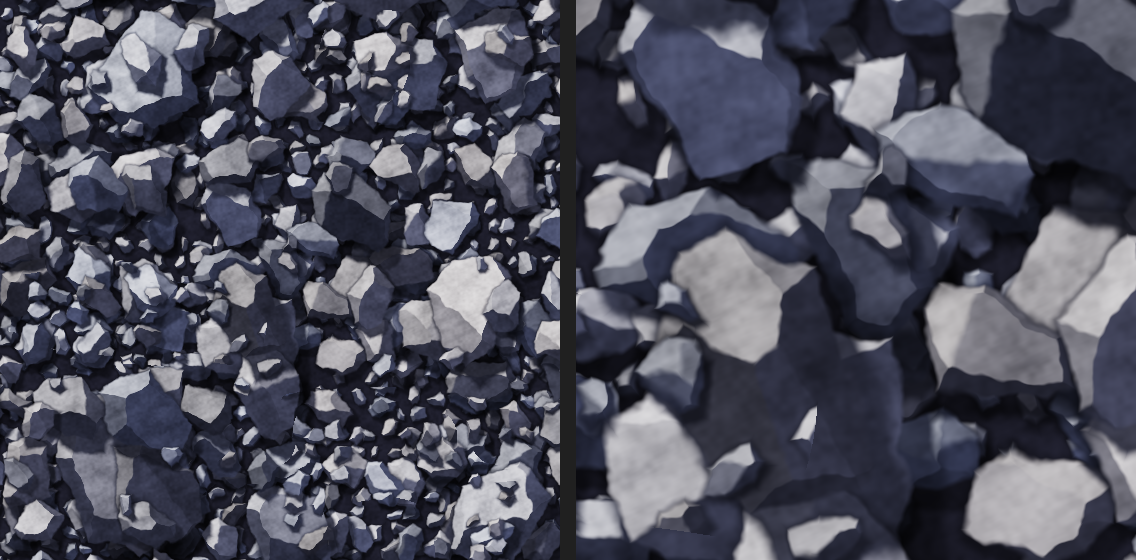
Left: the whole. Right: its middle third, enlarged.
This texture is drawn by a WebGL 1 fragment shader. Its source:

```glsl
precision highp float;
// Sunlit heap of broken grey-blue stones, from fine rubble to large blocks.
// Each stone is a convex polygon with flat facets; scattered layers are painted
// over one another, and every stone shades what lies below and to its right.
uniform vec2 u_resolution;

const vec3 SUN_DIR = vec3(-0.45, 0.65, 0.61);

vec2 hash2(vec2 p) {
  vec3 q = fract(p.xyx * vec3(0.1031, 0.1030, 0.0973));
  q += dot(q, q.yzx + 33.33);
  return fract((q.xx + q.yz) * q.zy);
}

float noise(vec2 p) {
  vec2 i = floor(p), f = fract(p);
  f = f * f * (3.0 - 2.0 * f);
  return mix(mix(hash2(i).x, hash2(i + vec2(1, 0)).x, f.x),
             mix(hash2(i + vec2(0, 1)).x, hash2(i + vec2(1, 1)).x, f.x), f.y);
}

float fbm(vec2 p) {
  float sum = 0.0, amp = 0.5;
  for (int i = 0; i < 4; i++) {
    sum += amp * noise(p);
    p = mat2(1.6, 1.2, -1.2, 1.6) * p + 7.3;
    amp *= 0.5;
  }
  return sum / 0.9375;
}

// Sunlight received by a facet
float sunOn(vec3 normal) {
  return smoothstep(0.33, 0.96, dot(normalize(normal), SUN_DIR));
}

// Paints one layer of stones into the separate sky and sun light terms
void stones(vec2 p, float scale, float density, float seed, inout vec3 sky, inout vec3 sun) {
  p = p * scale + seed;
  float soft = 0.0022 * scale;
  for (int y = -1; y <= 1; y++)
  for (int x = -1; x <= 1; x++) {
    vec2 cell = floor(p) + vec2(x, y);
    vec2 pick = hash2(cell + 3.7);
    if (pick.x > density) continue;
    vec2 q = p - cell - 0.5 - 0.5 * (hash2(cell + 11.3) - 0.5);
    vec2 look = hash2(cell + 23.9);
    float radius = mix(0.3, 0.6, pick.y);
    float turn = 6.2832 * look.x;
    vec2 axis = vec2(cos(turn), sin(turn));
    vec2 shadowShift = vec2(0.5, -0.8) * radius * mix(0.25, 0.55, look.y);

    // Tilted top face
    vec2 tilt = 1.5 * (hash2(cell + 41.1) - 0.5);
    float height = radius * mix(0.25, 0.6, look.y) + dot(q, tilt);
    float lit = sunOn(vec3(-tilt, 1.0));
    float upward = 1.0;

    // Side faces cut the outline, the facets and the shadow
    float body = -9.0, shadow = -9.0;
    for (int i = 0; i < 7; i++) {
      vec2 r = hash2(cell + 57.0 + 9.7 * float(i));
      float a = turn + 0.8976 * (float(i) + 0.7 * (r.x - 0.5));
      vec2 n = vec2(cos(a), sin(a));
      float reach = radius * mix(0.55, 1.0, abs(dot(n, axis))) * mix(0.8, 1.0, r.y);
      float d = dot(q, n) - reach;
      body = max(body, d);
      shadow = max(shadow, d - max(0.0, dot(n, shadowShift)));
      float steep = mix(0.55, 3.0, fract(r.x * 7.0 + r.y));
      float side = -d * steep;
      float wins = smoothstep(-soft, soft, height - side);
      lit = mix(lit, sunOn(vec3(n * steep, 1.0)), wins);
      upward = mix(upward, 0.78 + 0.15 * n.y, wins);
      height = min(height, side);
    }

    // Fade out before the reach of the neighbour search ends
    vec2 away = abs(p - cell - 0.5);
    float inside = 1.0 - smoothstep(1.36, 1.49, max(away.x, away.y));
    float shade = inside * (1.0 - smoothstep(-soft, 2.0 * soft + 0.02, shadow));
    sun *= 1.0 - 0.96 * shade;
    sky *= 1.0 - 0.42 * shade;

    float cover = 1.0 - smoothstep(-soft, soft, body);
    float albedo = mix(0.6, 1.15, hash2(cell + 77.7).x);
    vec3 tint = mix(vec3(0.96, 0.99, 1.05), vec3(1.05, 0.99, 0.93), hash2(cell + 91.3).y);
    sky = mix(sky, vec3(0.158, 0.172, 0.255) * albedo * upward * tint, cover);
    sun = mix(sun, vec3(0.73, 0.73, 0.72) * albedo * lit * tint, cover);
  }
}

void main() {
  vec2 p = gl_FragCoord.xy / u_resolution.y;

  // Chipped outlines
  vec2 chips = vec2(fbm(p * 32.0), fbm(p * 32.0 + 51.7)) - 0.5;
  vec2 w = p + 0.017 * chips;

  vec3 sky = vec3(0.06, 0.06, 0.09);
  vec3 sun = vec3(0.0);
  stones(w, 29.0, 0.75, 13.0, sky, sun);
  stones(w, 16.0, 0.7, 37.0, sky, sun);
  stones(w, 9.0, 0.72, 59.0, sky, sun);
  stones(w, 3.3, 0.4, 83.0, sky, sun);
  stones(w, 5.2, 0.7, 107.0, sky, sun);
  stones(w, 9.5, 0.32, 131.0, sky, sun);

  // Loose fragments gather in patches
  float patches = smoothstep(0.5, 0.75, noise(p * 4.5 + 19.0));
  stones(w, 24.0, 0.04 + 0.5 * patches, 157.0, sky, sun);

  // Weathered surface: blotches, layered streaks and fine grit
  float blotch = fbm(p * 38.0 + 5.0) - 0.5;
  float streak = fbm(vec2(p.x * 20.0 + p.y * 12.0, p.y * 85.0 - p.x * 40.0)) - 0.5;
  float grit = noise(p * 210.0) - 0.5;
  sun *= 1.0 + 0.75 * blotch + 0.5 * streak + 0.16 * grit;
  sky *= 1.0 + 0.6 * blotch + 0.3 * streak + 0.2 * grit;

  // Film-like curve lifts the shadows and rolls off the highlights
  vec3 color = 0.93 * (1.0 - exp(-2.15 * (sky + sun)));
  gl_FragColor = vec4(color, 1.0);
}
```
